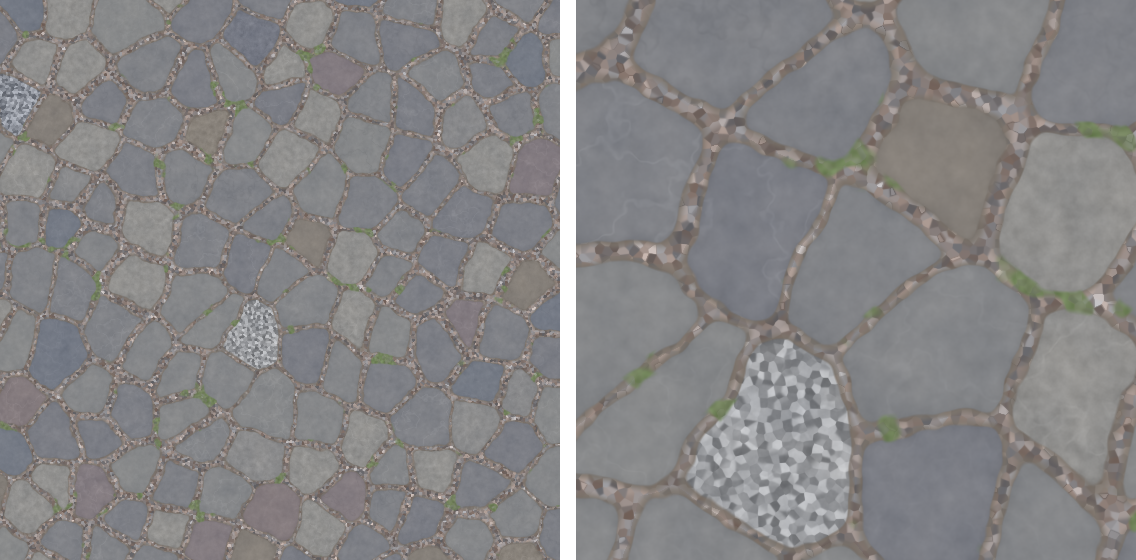
Left: the whole. Right: its middle third, enlarged.
A WebGL 2 fragment shader for this texture:

```glsl
#version 300 es
precision highp float;
// Old cobblestone paving: worn grey stones set in gritty joints with a little moss.
uniform vec2 u_resolution;
out vec4 fragColor;

vec3 hash3(vec2 p) {
  vec3 q = fract(p.xyx * vec3(0.1031, 0.1030, 0.0973));
  q += dot(q, q.yxz + 33.33);
  return fract((q.xxy + q.yzz) * q.zyx);
}

float corner(vec2 cell, vec2 f, vec2 o) {
  return dot(hash3(cell + o + 71.0).xy * 2.0 - 1.0, f - o);
}

float gradientNoise(vec2 p) {
  vec2 cell = floor(p), f = p - cell;
  vec2 u = f * f * f * (f * (f * 6.0 - 15.0) + 10.0);
  return mix(mix(corner(cell, f, vec2(0, 0)), corner(cell, f, vec2(1, 0)), u.x),
             mix(corner(cell, f, vec2(0, 1)), corner(cell, f, vec2(1, 1)), u.x), u.y);
}

float fbm(vec2 p) {
  float sum = 0.0, amp = 1.0;
  for (int i = 0; i < 4; i++) {
    sum += amp * gradientNoise(p);
    p = mat2(1.6, 1.2, -1.2, 1.6) * p + 17.3;
    amp *= 0.55;
  }
  return sum;
}

vec2 warp(vec2 p) {
  return vec2(gradientNoise(p), gradientNoise(p + 43.7));
}

float smoothMin(float a, float b, float k) {
  float h = max(k - abs(a - b), 0.0) / k;
  return min(a, b) - h * h * k * 0.25;
}

// Stone centre, in canvas units, of one cell of the slanted grid
vec2 stoneCentre(vec2 cell, vec2 size) {
  vec2 stagger = vec2(0.25 * mod(cell.y, 2.0), 0.0);
  return (cell + stagger + 0.2 + 0.56 * hash3(cell).xy) * size;
}

// Distance to the nearest stone border (x) and the stone's cell (yz)
vec3 stones(vec2 p) {
  vec2 size = vec2(0.080, 0.095), base = floor(p / size), own = base;
  float best = 1e3;
  for (int j = -1; j <= 1; j++)
    for (int i = -1; i <= 1; i++) {
      vec2 cell = base + vec2(i, j);
      float dist = length(stoneCentre(cell, size) - p);
      if (dist < best) { best = dist; own = cell; }
    }
  vec2 centre = stoneCentre(own, size);
  float edge = 1.0;
  for (int j = -2; j <= 2; j++)
    for (int i = -2; i <= 2; i++) {
      if (i == 0 && j == 0) continue;
      vec2 other = stoneCentre(own + vec2(i, j), size);
      edge = smoothMin(edge, dot(0.5 * (centre + other) - p, normalize(other - centre)), 0.009);
    }
  return vec3(edge, own);
}

// Soft-edged grit: blended random values of nearby grains
vec3 grit(vec2 p) {
  vec2 base = floor(p);
  vec4 sum = vec4(0.0);
  for (int j = -1; j <= 1; j++)
    for (int i = -1; i <= 1; i++) {
      vec2 cell = base + vec2(i, j), d = cell + hash3(cell + 9.0).xy - p;
      sum += vec4(hash3(cell + 131.0), 1.0) * exp(-12.0 * dot(d, d));
    }
  return sum.xyz / sum.w;
}

vec3 stoneColour(vec2 uv, vec2 cell, float d, vec3 grains) {
  vec3 rnd = hash3(cell + 57.0), tint = hash3(cell + 203.0);
  vec3 col = mix(vec3(0.482, 0.490, 0.520), vec3(0.535, 0.540, 0.543), rnd.x);
  float pale = smoothstep(0.78, 0.86, rnd.y);
  col = mix(col, vec3(0.570, 0.567, 0.560), pale);
  col = mix(col, vec3(0.530, 0.500, 0.465), 0.8 * step(0.94, tint.x));
  col = mix(col, vec3(0.515, 0.475, 0.495), 0.8 * step(0.96, tint.y));
  col = mix(col, vec3(0.445, 0.470, 0.520), 0.8 * step(0.94, tint.z));
  // Worn faces: broad stains, fine grain and thin cleft lines
  vec2 q = uv + rnd.xy * 7.0;
  float stain = fbm(q * 28.0), rough = fbm(q * 95.0);
  float cleft = 1.0 - smoothstep(0.0, 0.07, abs(fbm(q * 20.0 + 5.0)));
  col += stain * vec3(0.040, 0.036, 0.030) + rough * mix(0.028, 0.060, pale);
  col += cleft * (rnd.z - 0.4) * 0.045;
  col += step(0.985, rnd.z) * (vec3(0.03, 0.04, 0.06) + (grains.x - 0.5) * 0.35);
  // Rounded shoulder
  return col - 0.030 * exp(-d / 0.0025);
}

vec3 jointColour(vec2 uv, float d, vec3 grains) {
  vec3 dirt = vec3(0.505, 0.475, 0.440) + 0.04 * gradientNoise(uv * 150.0);
  vec3 gravel = vec3(0.530, 0.497, 0.490) + (grains.x - 0.5) * 0.27;
  gravel += (grains.y - 0.5) * vec3(0.07, 0.0, -0.05);
  gravel += 0.16 * smoothstep(0.86, 0.96, grains.z);
  float loose = smoothstep(0.0, 0.005, -d + 0.004 * gradientNoise(uv * 60.0));
  return mix(dirt, gravel, 0.25 + 0.75 * loose) - 0.035 * exp(d / 0.002);
}

void main() {
  vec2 uv = gl_FragCoord.xy / u_resolution.y;
  float soft = max(0.0009, 0.8 / u_resolution.y);
  // Slanted courses with wavering outlines
  vec2 p = mat2(0.906, 0.423, -0.423, 0.906) * uv + 3.0;
  p += 0.035 * warp(uv * 3.5) + 0.009 * warp(uv * 24.0) + 0.003 * warp(uv * 80.0);
  vec3 stone = stones(p);
  float d = stone.x - mix(0.0025, 0.0105, hash3(stone.yz + 88.0).x);

  vec3 grains = grit(uv * 215.0);
  vec3 col = mix(jointColour(uv, min(d, 0.0), grains),
                 stoneColour(uv, stone.yz, max(d, 0.0), grains),
                 smoothstep(-soft, soft, d));

  // Moss tufts in the joints, creeping slightly over the stone rims
  float tuft = gradientNoise(uv * 15.0 + 31.0) + 0.6 * gradientNoise(uv * 55.0);
  float moss = smoothstep(0.30, 0.42, tuft) * (1.0 - smoothstep(0.0, 0.003, d));
  vec3 leaf = vec3(0.435, 0.510, 0.345) + 0.13 * gradientNoise(uv * 190.0);
  col = mix(col, leaf, moss * (0.55 + 0.45 * grains.y));

  fragColor = vec4(col, 1.0);
}
```
